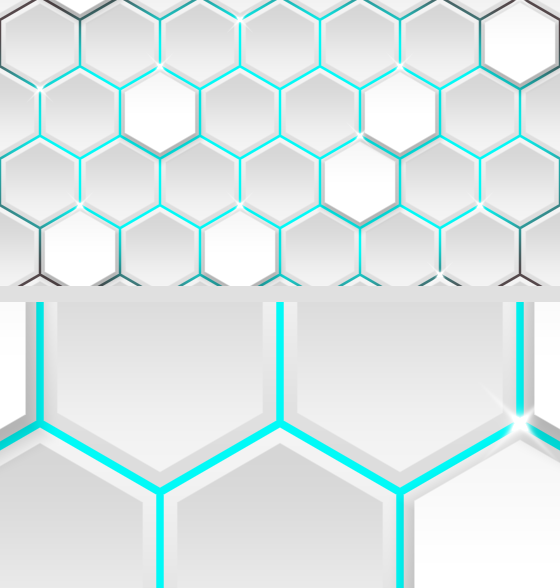
Top, the full canvas; bottom, a detail of the centre.
A WebGL 2 fragment shader for this pattern:

```glsl
#version 300 es
precision highp float;
// Bevelled light hexagon tiles with glowing cyan seams, raised white tiles and glints.

uniform vec2 u_resolution;
out vec4 fragColor;

// Layout, in units of one tile width
const float TILES_ACROSS = 7.0;
const float ROW_PITCH = 0.868;
const float VERTEX_RADIUS = 0.577;
const float FIRST_ROW_Y = 0.433;
const float SEAM_HALF_WIDTH = 0.0155;
const float FACE_APOTHEM = 0.428;
const float RAISED_APOTHEM = 0.440;

// Shadow and glints
const vec2 SHADOW_OFFSET = vec2(0.012, -0.05);
const float SHADOW_STRENGTH = 0.19;
const float RAY_LENGTH = 0.25;
const float RAY_WIDTH = 0.016;
const float CORE_RADIUS = 0.045;

// Colours
const vec3 FACE_TOP = vec3(0.838);
const vec3 FACE_BOTTOM = vec3(0.957);
const vec3 RIM_TOP = vec3(0.955);
const vec3 RIM_BOTTOM = vec3(0.865);
const vec3 RAISED_TOP = vec3(0.965);
const vec3 SEAM_BRIGHT = vec3(0.0, 0.98, 0.97);
const vec3 SEAM_DARK = vec3(0.33, 0.28, 0.29);

// Raised tiles: column, row
const int RAISED_COUNT = 7;
const vec2 RAISED[RAISED_COUNT] = vec2[](
    vec2(1, 0), vec2(3, 0), vec2(4.5, 1), vec2(2, 2),
    vec2(5, 2), vec2(6.5, 3), vec2(1, 4));

// Glints: column, row, and top (1) or bottom (-1) vertex of that tile
const int GLINT_COUNT = 10;
const vec3 GLINTS[GLINT_COUNT] = vec3[](
    vec3(1, 0, 1), vec3(3, 0, 1), vec3(6, 0, 1), vec3(5.5, -1, 1),
    vec3(4.5, 1, 1), vec3(2, 2, 1), vec3(5, 2, 1), vec3(0.5, 3, -1),
    vec3(3, 4, -1), vec3(6.5, 3, 1));

vec2 tileCentre(vec2 cell) {
    return vec2(cell.x, FIRST_ROW_Y + cell.y * ROW_PITCH);
}

// Apothem of the upright hexagon passing through q
float hexRadius(vec2 q) {
    q = abs(q);
    return max(q.x, 0.5 * q.x + 0.866 * q.y);
}

// Offset from the centre of the nearest tile
vec2 tileLocal(vec2 p) {
    vec2 period = vec2(1.0, 2.0 * ROW_PITCH);
    vec2 r = p - vec2(0.0, FIRST_ROW_Y);
    vec2 a = mod(r + 0.5 * period, period) - 0.5 * period;
    vec2 b = mod(r, period) - 0.5 * period;
    return hexRadius(a) < hexRadius(b) ? a : b;
}

// Two tapering diagonal rays around a soft core
float glint(vec2 q) {
    vec2 d = vec2(q.x + q.y, q.x - q.y) * 0.7071;
    vec2 taper = clamp(1.0 - abs(d) / RAY_LENGTH, 0.0, 1.0);
    vec2 across = d.yx / (RAY_WIDTH * (0.3 + 0.7 * taper));
    vec2 rays = taper * exp(-across * across);
    float core = exp(-dot(q, q) / (CORE_RADIUS * CORE_RADIUS));
    return clamp(0.8 * max(rays.x, rays.y) + 0.85 * core, 0.0, 1.0);
}

void main() {
    float px = TILES_ACROSS / u_resolution.x;
    vec2 p = gl_FragCoord.xy * px;
    vec2 local = tileLocal(p);
    float radius = hexRadius(local);

    // Rim and face gradients
    float height = smoothstep(-0.5, 0.5, local.y);
    vec3 rim = mix(RIM_BOTTOM, RIM_TOP, height);
    vec3 face = mix(FACE_BOTTOM, FACE_TOP, height);
    float faceMask = smoothstep(px, -px, radius - FACE_APOTHEM);
    vec3 colour = mix(rim, face, faceMask);

    // Seams, fading from the centre of the canvas to its corners
    vec2 fromCentre = 2.0 * gl_FragCoord.xy / u_resolution - 1.0;
    float fade = smoothstep(0.78, 1.28, length(fromCentre));
    vec3 seam = mix(SEAM_BRIGHT, SEAM_DARK, fade);
    float seamMask = smoothstep(0.7 * px, -0.7 * px, 0.5 - radius - SEAM_HALF_WIDTH);
    colour = mix(colour, seam, seamMask);

    // Raised tiles over their soft shadows
    for (int i = 0; i < RAISED_COUNT; i++) {
        vec2 q = p - tileCentre(RAISED[i]);
        float shadow = 1.0 - smoothstep(0.40, 0.57, hexRadius(q - SHADOW_OFFSET));
        colour *= 1.0 - SHADOW_STRENGTH * shadow;
        vec3 raised = mix(vec3(1.0), RAISED_TOP, smoothstep(-0.1, 0.55, q.y));
        colour = mix(colour, raised, smoothstep(px, -px, hexRadius(q) - RAISED_APOTHEM));
    }

    // Glints on tile vertices
    for (int i = 0; i < GLINT_COUNT; i++) {
        vec2 vertex = tileCentre(GLINTS[i].xy) + vec2(0.0, GLINTS[i].z * VERTEX_RADIUS);
        colour = mix(colour, vec3(1.0), glint(p - vertex));
    }

    fragColor = vec4(colour, 1.0);
}
```
